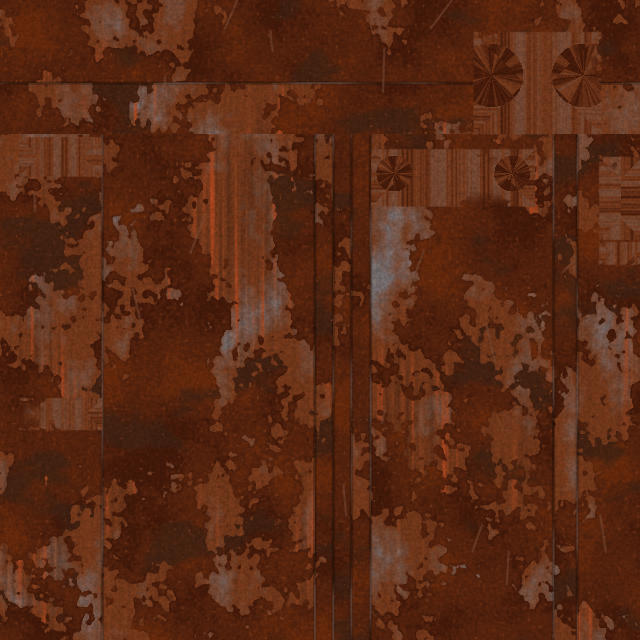
This texture is drawn by a Shadertoy shader. Its source:

```glsl
// Rusted sheet metal: crumbling dark rust over worn, vertically streaked paint,
// cut into panels by thin seams, with scratches and mitred patches of smeared stripes.
// Layers of gradient noise pick the colours; distance functions place seams and patches.

const vec3 RUST_DARK   = vec3(0.255, 0.095, 0.035);
const vec3 RUST_MID    = vec3(0.320, 0.130, 0.050);
const vec3 RUST_BRIGHT = vec3(0.385, 0.155, 0.045);
const vec3 RUST_SOOT   = vec3(0.235, 0.125, 0.070);
const vec3 PAINT_BROWN = vec3(0.435, 0.210, 0.100);
const vec3 PAINT_PINK  = vec3(0.440, 0.270, 0.190);
const vec3 PAINT_GREY  = vec3(0.450, 0.335, 0.295);
const vec3 BARE_METAL  = vec3(0.440, 0.410, 0.410);
const vec3 STREAK_RED  = vec3(0.560, 0.220, 0.095);

const float RUST_BIAS  = 0.08;   // higher covers more of the paint
const float CRUMBLE    = 0.30;   // raggedness of the rust edge
const float GRAIN      = 0.17;   // fine brightness variation
const float TOP_ROW    = 0.79;   // height where the columns end
const int   SCRATCHES  = 16;

const float SEAMS[7] = float[7](0.16, 0.492, 0.521, 0.549, 0.579, 0.865, 0.902);

// Smeared patches: centre, half size
const vec4 PATCHES[6] = vec4[6](
    vec4(0.840, 0.870, 0.100, 0.080), vec4(0.708, 0.722, 0.128, 0.045),
    vec4(0.095, 0.755, 0.065, 0.031), vec4(0.095, 0.353, 0.065, 0.025),
    vec4(0.970, 0.690, 0.034, 0.065), vec4(0.972, 0.604, 0.036, 0.018));

float hash(vec2 p) {
    vec3 q = fract(p.xyx * 0.1031);
    q += dot(q, q.yzx + 33.33);
    return fract((q.x + q.y) * q.z);
}

float corner(vec2 cell, vec2 offset) {
    float a = 6.2832 * hash(cell);
    return dot(vec2(cos(a), sin(a)), offset);
}

float gradientNoise(vec2 p) {
    vec2 i = floor(p), f = p - i, e = vec2(0, 1);
    vec2 u = f * f * f * (f * (f * 6.0 - 15.0) + 10.0);
    return mix(mix(corner(i, f), corner(i + e.yx, f - e.yx), u.x),
               mix(corner(i + e.xy, f - e.xy), corner(i + e.yy, f - e.yy), u.x), u.y);
}

float fbm(vec2 p, int octaves) {
    float sum = 0.0, amp = 1.0;
    for (int i = 0; i < octaves; i++) {
        sum += amp * gradientNoise(p);
        p = mat2(1.6, 1.2, -1.2, 1.6) * p + 19.7;
        amp *= 0.57;
    }
    return sum;
}

float segment(vec2 p, vec2 a, vec2 b) {
    vec2 pa = p - a, ba = b - a;
    return length(pa - ba * clamp(dot(pa, ba) / dot(ba, ba), 0.0, 1.0));
}

vec3 rustColour(vec2 p, float depth) {
    float speck = gradientNoise(p * 170.0 + 5.0);
    float tone = 0.52 + 0.75 * fbm(p * 8.0 + 31.0, 5) + 0.3 * speck;
    tone -= 0.28 * (1.0 - smoothstep(0.0, 0.2, depth));
    vec3 col = mix(RUST_DARK, RUST_MID, smoothstep(0.05, 0.5, tone));
    col = mix(col, RUST_BRIGHT, smoothstep(0.5, 0.95, tone));
    col = mix(col, RUST_SOOT, 0.75 * smoothstep(0.2, 0.5, fbm(p * vec2(5.0, 9.0) + 73.0, 4)));
    return mix(col, PAINT_BROWN, 0.7 * smoothstep(0.38, 0.55, speck));
}

vec3 paintColour(vec2 p, float depth) {
    float wear = fbm(p * vec2(10.0, 6.0) + 57.0, 5) - 0.8 * depth;
    float streak = gradientNoise(vec2(p.x * 95.0, p.y * 2.5))
                 + 0.6 * gradientNoise(vec2(p.x * 210.0, p.y * 4.0));
    vec3 col = mix(PAINT_BROWN, PAINT_PINK, smoothstep(0.05, 0.45, wear));
    col = mix(col, PAINT_GREY, smoothstep(0.4, 0.75, wear));
    col = mix(col, BARE_METAL, smoothstep(0.65, 1.0, wear));
    float stained = smoothstep(0.0, 0.35, gradientNoise(p * vec2(7.0, 3.0) + 91.0));
    col = mix(col, STREAK_RED, 0.75 * stained * smoothstep(0.1, 0.5, streak));
    return col * (1.0 + 0.22 * streak * (0.4 + stained));
}

// Stripes run away from the nearest edge; round fans sit at both ends
vec3 smearColour(vec2 q, vec2 halfSize, float seed) {
    vec2 d = abs(q) - halfSize;
    bool sideways = d.x > d.y;
    float along = sideways ? q.y : q.x;
    float side = sideways ? sign(q.x) * 3.0 : 0.0;
    vec2 fan = vec2(abs(q.x) - 0.72 * halfSize.x, q.y - 0.15 * halfSize.y);
    bool inFan = seed < 2.0 && length(fan) < 0.62 * halfSize.y;
    if (inFan) along = 0.035 * atan(fan.y, fan.x);
    float tone = 0.62 + 0.7 * gradientNoise(vec2(along * 75.0, seed * 9.3 + side + 0.4))
               + 0.5 * gradientNoise(vec2(along * 260.0, seed * 5.1 + side + 0.7));
    if (inFan) tone -= 0.38;
    vec3 col = mix(RUST_DARK, PAINT_BROWN, smoothstep(0.0, 0.6, tone));
    return mix(col, PAINT_PINK, smoothstep(0.5, 0.85, tone));
}

void mainImage(out vec4 fragColor, in vec2 fragCoord) {
    vec2 p = fragCoord / iResolution.xy;
    float px = 1.0 / iResolution.y;

    // Panels: columns below, rows above, each with its own noise offset
    float panel = 0.0, seam = 1.0;
    bool top = p.y > TOP_ROW;
    for (int i = 0; i < 7; i++) {
        panel += step(SEAMS[i], p.x);
        seam = min(seam, abs(p.x - SEAMS[i]));
    }
    if (top) { panel = 9.0 + step(0.87, p.y); seam = abs(p.y - 0.87); }
    vec2 s = p + panel * vec2(3.7, 1.9);
    float strip = top ? 0.0 : step(SEAMS[1], p.x) * step(p.x, SEAMS[4]);

    // Rust over paint
    float depth = fbm(s * vec2(6.0, 4.5), 7) + RUST_BIAS + 0.16 * strip
                + CRUMBLE * gradientNoise(p * 75.0);
    float rust = smoothstep(-0.02 - 4.0 * px, 0.02 + 4.0 * px, depth);
    vec3 col = mix(paintColour(s, depth), rustColour(s, depth), rust);

    // Seams, broken along their length
    float broken = smoothstep(-0.1, 0.3, gradientNoise(p * 9.0 + 40.0));
    col *= 1.0 - 0.3 * (1.0 - smoothstep(0.001, 0.004, seam));
    col = mix(col, PAINT_GREY, 0.55 * broken * (1.0 - smoothstep(0.0004, 0.0004 + 1.5 * px, seam)));

    // Scratches
    for (int i = 0; i < SCRATCHES; i++) {
        float k = float(i);
        vec2 a = vec2(hash(vec2(k, 3.0)), hash(vec2(k, 8.0)));
        float angle = 0.6 + 1.2 * hash(vec2(k, 15.0));
        vec2 b = a + (0.02 + 0.05 * hash(vec2(k, 21.0))) * vec2(cos(angle), sin(angle));
        float line = 1.0 - smoothstep(0.0004, 0.0006 + 1.5 * px, segment(p, a, b));
        col = mix(col, PAINT_PINK, 0.6 * line);
    }

    // Smeared patches, partly eaten by the thickest rust
    for (int i = 0; i < 6; i++) {
        vec2 q = p - PATCHES[i].xy, h = PATCHES[i].zw, d = abs(q) - h;
        float inside = 1.0 - smoothstep(-px, px, max(d.x, d.y));
        float eaten = smoothstep(0.5, 0.56, depth) * smoothstep(-0.03, 0.0, max(d.x, d.y));
        col = mix(col, smearColour(q, h, float(i)), inside * (1.0 - eaten));
    }

    // Fine grain
    col *= 1.0 + GRAIN * (gradientNoise(p * 240.0) + 0.6 * gradientNoise(p * 110.0));
    fragColor = vec4(col, 1.0);
}
```
